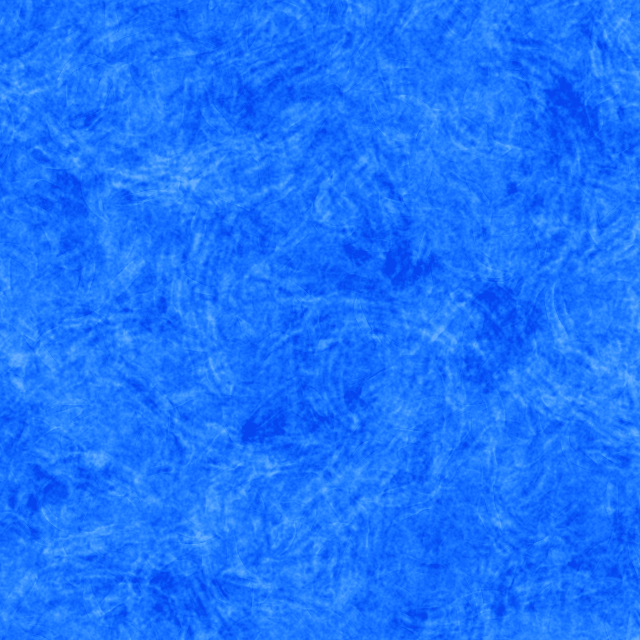
Give the GLSL for this texture, as a three.js fragment shader.

```glsl
// Vivid blue paint with overlapping bristle strokes, fine crackle and a soft grain.
varying vec2 vUv;

vec3 hash3(vec2 p) {
  vec3 q = fract(p.xyx * vec3(0.1031, 0.1030, 0.0973));
  q += dot(q, q.yxz + 33.33);
  return fract((q.xxy + q.yzz) * q.zyx);
}

float cornerSlope(vec2 cell, vec2 offset) {
  float a = 6.2832 * hash3(cell + 57.0).x;
  return dot(vec2(cos(a), sin(a)), offset);
}

float gradientNoise(vec2 p) {
  vec2 i = floor(p), f = fract(p);
  vec2 u = f * f * f * (f * (f * 6.0 - 15.0) + 10.0);
  vec2 e = vec2(1.0, 0.0);
  float low = mix(cornerSlope(i, f), cornerSlope(i + e, f - e), u.x);
  float high = mix(cornerSlope(i + e.yx, f - e.yx), cornerSlope(i + 1.0, f - 1.0), u.x);
  return mix(low, high, u.y);
}

mat2 rotation(float a) {
  return mat2(cos(a), sin(a), -sin(a), cos(a));
}

float fbm(vec2 p) {
  float sum = 0.0, amplitude = 1.0;
  for (int i = 0; i < 5; i++) {
    sum += amplitude * gradientNoise(p);
    p = rotation(0.6) * p * 2.03 + 11.3;
    amplitude *= 0.64;
  }
  return sum;
}

// One layer of curved, tapered strokes, one per grid cell
float strokes(vec2 uv, float scale, float seed) {
  vec2 p = uv * scale + seed;
  vec2 cell = floor(p);
  float wobble = gradientNoise(uv * 42.0 + seed);
  float tone = 0.0;
  for (int y = -1; y <= 1; y++) {
    for (int x = -1; x <= 1; x++) {
      vec2 id = cell + vec2(x, y);
      vec3 place = hash3(id + seed);
      vec3 kind = hash3(id + seed + 91.7);
      vec2 q = rotation(6.2832 * place.z) * (p - id - place.xy);
      q.y += (kind.x - 0.5) * 1.3 * q.x * q.x;
      vec2 size = vec2(mix(0.4, 0.85, kind.y), mix(0.12, 0.3, kind.z));
      float d = length(q / size) + 0.4 * wobble;
      float cover = 1.0 - smoothstep(0.84, 1.0, d);

      // Bristle furrows run along the stroke, ribs run across some of them
      vec2 along = q / scale;
      float bristle = gradientNoise(along * vec2(20.0, 105.0) + 40.0 * place.xy);
      float rib = sin(along.x * 440.0 + 5.0 * wobble + 60.0 * along.y);
      rib *= smoothstep(0.6, 0.75, kind.x) * smoothstep(-0.15, 0.25, wobble);
      float paint = 0.75 * (kind.y - 0.5) + 1.3 * bristle + 0.25 * rib;
      float rim = exp(-pow((d - 0.9) / 0.06, 2.0));
      float groove = exp(-pow((d - 1.07) / 0.07, 2.0));
      tone = mix(tone, paint, 0.8 * cover);
      tone += (0.3 * rim - 0.3 * groove) * smoothstep(-0.25, 0.2, wobble);
    }
  }
  return tone;
}

// Dense short ridges, bright on the crest and dark between
float crackle(vec2 p, float scale) {
  vec2 warp = vec2(gradientNoise(p * 30.0), gradientNoise(p * 30.0 + 31.0));
  vec2 q = (p + 0.022 * warp) * scale;
  return 0.18 - abs(gradientNoise(q));
}

// Deep to pale blue
vec3 blue(float t) {
  float red = 0.03 + 0.07 * t + 0.17 * t * t;
  return vec3(red, 0.33 + 0.27 * t, min(1.0, 0.96 + 0.11 * t));
}

void main() {
  vec2 uv = vUv;
  vec2 drift = vec2(gradientNoise(uv * 9.0), gradientNoise(uv * 9.0 + 23.0));
  vec2 bent = uv + 0.014 * drift;

  // Broad clouds and mottling
  float tone = 0.5 + 0.36 * fbm(uv * 3.2 + 4.0);
  tone += 0.32 * fbm(bent * 27.0 + 9.0);

  // Strokes from broad to small
  tone += 0.5 * strokes(bent, 4.5, 13.0);
  tone += 0.5 * strokes(bent, 8.5, 47.0);
  tone += 0.42 * strokes(bent, 17.0, 83.0);

  // Crackle swells and fades in patches
  float patches = smoothstep(-0.3, 0.3, gradientNoise(uv * 7.0 + 60.0));
  tone += mix(0.2, 0.7, patches) * crackle(uv, 58.0);
  tone -= mix(0.7, 0.2, patches) * crackle(uv + 3.7, 46.0);

  // Deep pools with torn edges
  float pool = fbm(uv * 4.5 + 71.0) + 0.25 * fbm(uv * 30.0);
  tone -= 0.42 * smoothstep(0.28, 0.55, pool);

  // Fine grain
  tone += 0.24 * gradientNoise(uv * 140.0) + 0.22 * gradientNoise(rotation(0.8) * uv * 230.0);

  gl_FragColor = vec4(blue(clamp(tone, -0.2, 1.25)), 1.0);
}
```
